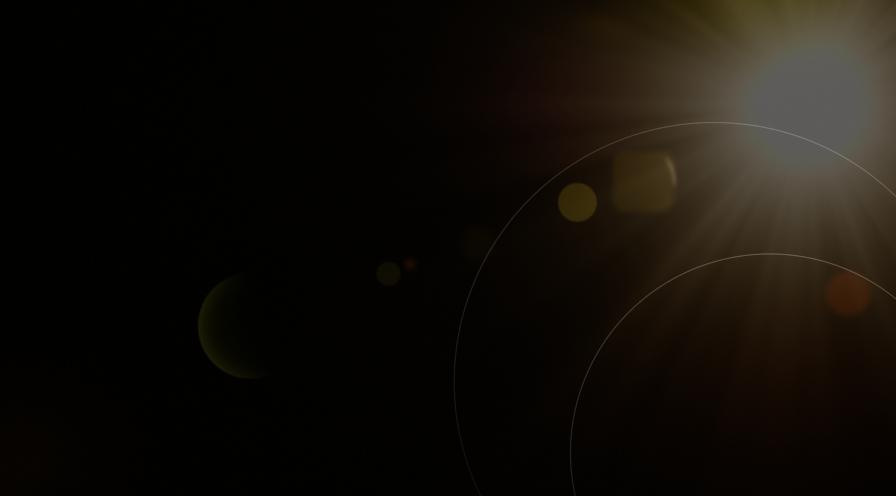
Write a Shadertoy shader that draws this background.

```glsl
// Dim sun flare at the upper right with rays, lens ghosts and two thin rings on near-black.

float hash(vec2 p) {
    vec3 q = fract(p.xyx * 0.1031);
    q += dot(q, q.yzx + 33.33);
    return fract((q.x + q.y) * q.z);
}

float noise(vec2 p) {
    vec2 i = floor(p), f = fract(p);
    f = f * f * (3.0 - 2.0 * f);
    return mix(mix(hash(i), hash(i + vec2(1, 0)), f.x),
               mix(hash(i + vec2(0, 1)), hash(i + vec2(1, 1)), f.x), f.y);
}

// Soft round patch of light
float blob(vec2 p, vec2 center, vec2 size) {
    vec2 q = (p - center) / size;
    return exp(-dot(q, q));
}

// Filled disc with a feathered rim
float disc(vec2 p, vec2 center, float radius, float feather) {
    return 1.0 - smoothstep(radius - feather, radius + feather, length(p - center));
}

// Hairline circle, never thinner than the canvas can show
float ring(vec2 p, vec2 center, float radius) {
    float width = max(0.0014, 0.8 / iResolution.y);
    return (1.0 - smoothstep(0.0, width * 1.5, abs(length(p - center) - radius)))
           * 0.0014 / width;
}

vec3 sunGlow(vec2 p) {
    vec2 toPoint = p - vec2(1.624, 0.793);
    float dist = length(toPoint);
    vec2 dir = toPoint / max(dist, 0.0001);

    // Streaks follow the direction from the sun, so they join up all the way round
    float rays = 0.6 * noise(dir * 6.0 + 20.0) + 0.4 * noise(dir * 17.0 + 50.0);
    float reach = 1.0 + 0.3 * (rays - 0.5) * smoothstep(0.08, 0.3, dist);
    reach *= 1.0 - 0.16 * smoothstep(-0.1, 0.8, dir.y) * smoothstep(0.5, -0.4, dir.x);
    float d = dist / reach;

    vec3 falloff = d / vec3(0.385, 0.345, 0.29);
    vec3 glow = vec3(0.35, 0.325, 0.28) * exp(-falloff * falloff);
    glow += vec3(0.06, 0.08, 0.12) * exp(-d * d / 0.035);
    glow += vec3(0.035, 0.024, 0.01) * exp(-d * 1.7);
    return min(glow, vec3(0.36, 0.355, 0.35));
}

vec3 tints(vec2 p) {
    vec3 c = vec3(0.045, 0.05, -0.03) * blob(p, vec2(1.52, 1.02), vec2(0.22, 0.11));
    c += vec3(0.025, 0.02, 0.0) * blob(p, vec2(1.22, 0.95), vec2(0.06, 0.03));
    c += vec3(0.025, 0.0, 0.012) * blob(p, vec2(1.13, 0.79), vec2(0.16, 0.12));
    c += vec3(0.02, 0.003, 0.0) * blob(p, vec2(1.6, 0.22), vec2(0.35, 0.2));
    c += vec3(0.022, 0.01, 0.0) * blob(p, vec2(0.03, 0.08), vec2(0.17, 0.14));
    return c;
}

vec3 lensGhosts(vec2 p) {
    vec3 c = vec3(0.13, 0.11, 0.015) * disc(p, vec2(1.162, 0.592), 0.039, 0.003);
    c += vec3(0.05, 0.045, 0.01) * disc(p, vec2(0.782, 0.448), 0.024, 0.004);
    c += vec3(0.11, 0.035, 0.01) * blob(p, vec2(0.826, 0.467), vec2(0.011));
    c += vec3(0.02, 0.015, 0.0) * disc(p, vec2(0.96, 0.51), 0.033, 0.015);
    c += vec3(0.09, 0.025, 0.0) * disc(p, vec2(1.707, 0.408), 0.044, 0.012);

    // Rounded square patch with a bright sliver on its right
    vec2 box = abs(p - vec2(1.295, 0.634)) - 0.035;
    float square = length(max(box, 0.0)) - 0.025;
    c += vec3(0.055, 0.045, 0.005) * (1.0 - smoothstep(-0.01, 0.012, square));
    vec2 arc = p - vec2(1.27, 0.63);
    float sliver = exp(-pow((length(arc) - 0.087) / 0.006, 2.0));
    c += vec3(0.11, 0.10, 0.08) * sliver * smoothstep(0.9, 1.0, dot(normalize(arc), vec2(0.96, 0.28)));

    // Crescent: sharp outside, fading inward and to the right
    vec2 moon = p - vec2(0.505, 0.343);
    float r = length(moon);
    float side = smoothstep(0.035, -0.11, moon.x + 0.25 * moon.y);
    float rim = smoothstep(0.109, 0.104, r) * exp((r - 0.106) * 45.0);
    c += vec3(0.10, 0.10, 0.015) * rim * side;
    c += vec3(0.012, 0.013, 0.0) * disc(p, vec2(0.505, 0.343), 0.106, 0.005) * side;
    return c;
}

void mainImage(out vec4 fragColor, in vec2 fragCoord) {
    // Height is one unit; the layout spans 1.803 units across
    vec2 p = fragCoord / iResolution.xy * vec2(1.803, 1.0);

    vec3 color = vec3(0.003, 0.003, 0.001) + sunGlow(p) + tints(p) + lensGhosts(p);

    // Thin rings, fainter toward their lower ends
    float fade = smoothstep(-0.15, 0.65, p.y);
    color += vec3(0.15, 0.14, 0.12) * ring(p, vec2(1.437, 0.230), 0.523) * (0.35 + 0.65 * fade);
    color += vec3(0.24, 0.22, 0.20) * ring(p, vec2(1.549, 0.087), 0.401) * (0.5 + 0.5 * fade);

    // Fine grain hides banding in the dark areas
    color += (hash(floor(p * 284.0)) - 0.5) * 0.004;
    fragColor = vec4(clamp(color, 0.0, 1.0), 1.0);
}
```
